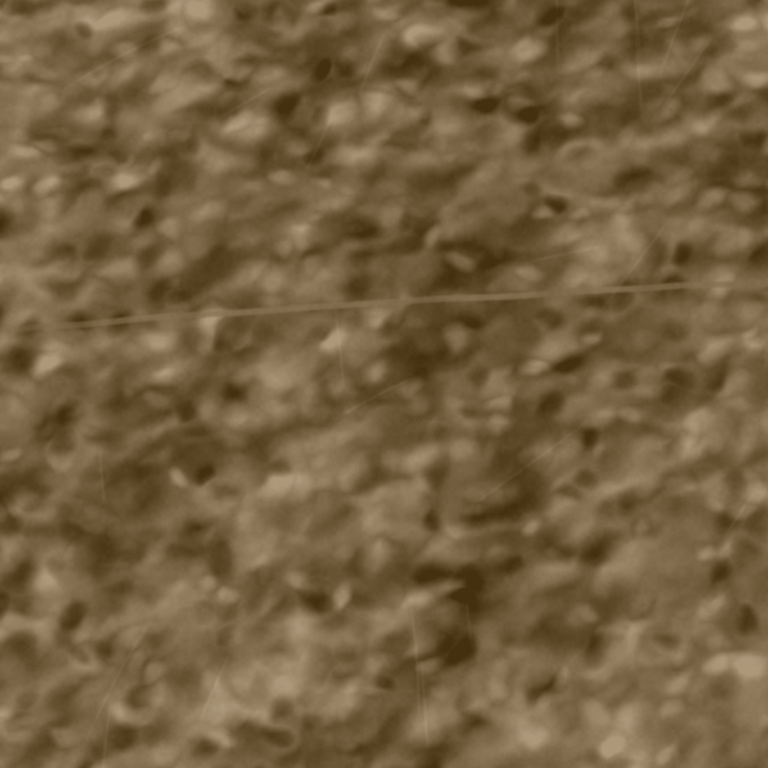
Reproduce this texture procedurally as a WebGL 1 fragment shader.

```glsl
precision highp float;
// Soft brown mottled membrane with pale slanted flecks, dark pits and one long thin thread.
uniform vec2 u_resolution;

float hash(vec2 p) {
  vec3 q = fract(vec3(p.xyx) * 0.1031);
  q += dot(q, q.yzx + 33.33);
  return fract((q.x + q.y) * q.z);
}

float noise(vec2 p) {
  vec2 i = floor(p), f = fract(p);
  f = f * f * (3.0 - 2.0 * f);
  return mix(mix(hash(i), hash(i + vec2(1, 0)), f.x),
             mix(hash(i + vec2(0, 1)), hash(i + vec2(1, 1)), f.x), f.y);
}

vec2 rotate(vec2 p, float angle) {
  float c = cos(angle), s = sin(angle);
  return vec2(c * p.x + s * p.y, c * p.y - s * p.x);
}

// Soft ellipses of random size, strength and slant, one per cell
float flecks(vec2 p, float seed, float stretch) {
  vec2 cell = floor(p);
  float cover = 0.0;
  for (int y = -1; y <= 1; y++) {
    for (int x = -1; x <= 1; x++) {
      vec2 id = cell + vec2(x, y);
      vec2 key = id + seed;
      vec2 center = id + 0.15 + 0.7 * vec2(hash(key), hash(key + 57.3));
      float slant = 0.42 + 1.5 * (hash(key + 21.7) - 0.5);
      float size = mix(0.26, 0.46, hash(key + 83.1));
      vec2 d = rotate(p - center, slant) / (size * vec2(stretch, 1.0));
      float strength = pow(hash(key + 39.9), 1.4);
      cover = max(cover, strength * smoothstep(1.15, 0.2, length(d)));
    }
  }
  return cover;
}

// Faint straight hairs scattered at random angles
float hairs(vec2 uv) {
  float cover = 0.0;
  for (int i = 0; i < 22; i++) {
    vec2 key = vec2(float(i) * 3.7, 11.0);
    vec2 center = vec2(hash(key), hash(key + 5.1));
    vec2 d = rotate(uv - center, 0.2 + 1.5 * hash(key + 9.4));
    d.y += 1.2 * (hash(key + 2.6) - 0.5) * d.x * d.x;
    float reach = mix(0.04, 0.12, hash(key + 7.7));
    cover += smoothstep(0.0035, 0.0005, abs(d.y)) * smoothstep(reach, reach * 0.4, abs(d.x));
  }
  return min(cover, 1.0);
}

void main() {
  vec2 uv = gl_FragCoord.xy / u_resolution;

  // Features shrink a little towards the top; a warp bends their outlines
  vec2 p = vec2(uv.x, uv.y * (0.92 + 0.13 * uv.y));
  p += 0.016 * (vec2(noise(uv * 24.0), noise(uv * 24.0 + 40.0)) - 0.5);
  p += 0.006 * (vec2(noise(uv * 62.0 + 9.0), noise(uv * 62.0 + 70.0)) - 0.5);
  vec2 grainDir = rotate(p, 0.42);

  // Mottled ground at three scales
  float tone = 0.39 + 0.05 * (0.5 - uv.y);
  tone += 0.40 * (noise(uv * 5.0 + 3.0) - 0.5);
  tone += 0.85 * (noise(grainDir * vec2(17.0, 29.0) + 50.0) - 0.5);
  tone += 0.38 * (noise(grainDir * vec2(34.0, 58.0) + 90.0) - 0.5);

  // Pale flecks and dark pits
  tone += 0.58 * flecks(p * 21.0, 100.0, 1.5);
  tone += 0.22 * flecks(p * 31.0 + 0.4, 230.0, 1.6);
  tone -= 0.55 * flecks(p * 19.0 + 0.7, 310.0, 1.35);

  // Hairs and the long thread
  tone += 0.10 * hairs(uv);
  float threadY = 0.570 + 0.080 * uv.x - 0.018 * uv.x * uv.x + 0.003 * (noise(uv.xx * 9.0) - 0.5);
  float thread = smoothstep(0.0065, 0.0015, abs(uv.y - threadY));
  float threadTone = 0.66 + 0.25 * (noise(vec2(uv.x * 25.0, 4.0)) - 0.5);
  tone = mix(tone, threadTone, thread * mix(0.45, 0.75, smoothstep(0.0, 0.3, uv.x)));

  // Fine grain, and soft limits on the extremes
  tone += 0.07 * (noise(uv * 170.0) - 0.5) + 0.05 * (noise(uv * 330.0) - 0.5);
  tone = clamp(tone, -0.22, 1.2);

  vec3 darkBrown = vec3(0.33, 0.25, 0.12);
  vec3 paleTan = vec3(0.62, 0.54, 0.42);
  gl_FragColor = vec4(mix(darkBrown, paleTan, tone), 1.0);
}
```
